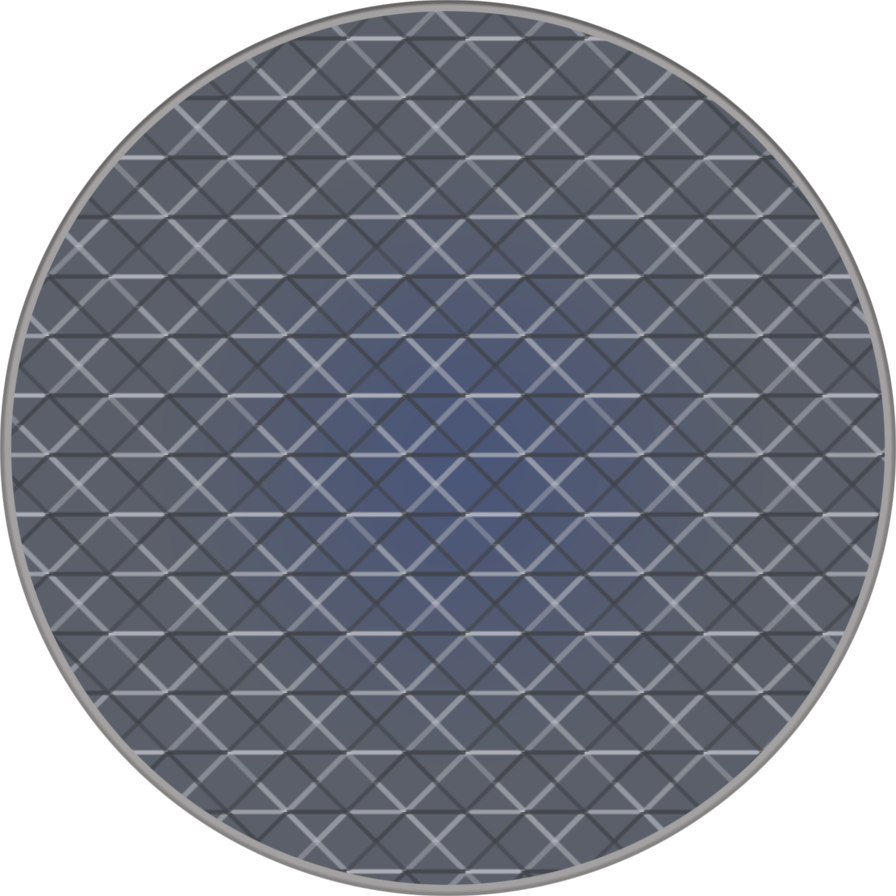
Write a Shadertoy shader that draws this pattern.

```glsl
#define PERIOD 0.1328
#define ANCHOR vec2(0.4531, 0.4922)
#define LIGHT_WIDTH 0.046
#define DARK_WIDTH 0.036
#define SOFTNESS 0.012
#define RIM_WIDTH 0.0125
#define EDGE_COLOR vec3(0.355, 0.373, 0.412)
#define GLOW_COLOR vec3(0.295, 0.340, 0.470)
#define LIGHT_COLOR vec3(0.72, 0.73, 0.76)
#define DARK_COLOR vec3(0.25, 0.26, 0.285)

// Signed offset from the nearest multiple of period
float wrap(float x, float period) {
    return x - period * round(x / period);
}

// Soft coverage of a line of the given width
float stroke(float offset, float width, float blur) {
    return 1.0 - smoothstep(-blur, blur, abs(offset) - 0.5 * width);
}

// Coverage of diagonals spaced one cell apart along the x axis
float diagonal(float x, float width, float blur) {
    return stroke(wrap(x, 1.0) * 0.70711, width, blur);
}

vec3 lattice(vec3 base, vec2 p, float pixel) {
    float blur = max(SOFTNESS, 0.75 * pixel);
    vec2 cell = fract(p);
    int quarter = min(int(cell.y * 4.0), 3);

    // Falling lines run straight; rising lines swap tone every half cell
    float falling = p.x - p.y;
    float rising = p.x + p.y + (cell.y < 0.5 ? 0.5 : 0.0);

    // Each arm between crossings has its own strength
    float fallingTone = vec4(0.66, 0.55, 0.38, 0.62)[quarter];
    float risingTone = vec4(0.60, 0.42, 0.48, 0.56)[quarter];
    float darkTone = vec4(0.78, 0.58, 0.80, 0.66)[quarter];

    // Horizontal bars alternate light and dark halves
    float rowOffset = wrap(p.y, 0.5);
    float lightHalf = smoothstep(-blur, blur, abs(wrap(p.x, 1.0) + 0.0) < 0.25
        ? -wrap(p.x, 1.0) : wrap(p.x - 0.5, 1.0));
    float barTone = mix(0.70, 0.88, step(0.25, abs(wrap(p.y, 1.0))));

    vec3 color = base;
    color = mix(color, LIGHT_COLOR, fallingTone * diagonal(falling, LIGHT_WIDTH, blur));
    color = mix(color, LIGHT_COLOR, risingTone * diagonal(rising, LIGHT_WIDTH, blur));
    color = mix(color, LIGHT_COLOR, barTone * lightHalf * stroke(rowOffset, 0.036, blur));
    color = mix(color, DARK_COLOR, darkTone * diagonal(falling - 0.5, DARK_WIDTH, blur));
    color = mix(color, DARK_COLOR, darkTone * diagonal(rising - 0.5, DARK_WIDTH, blur));
    return mix(color, DARK_COLOR, 0.85 * (1.0 - lightHalf) * stroke(rowOffset, DARK_WIDTH, blur));
}

void mainImage(out vec4 fragColor, in vec2 fragCoord) {
    float size = min(iResolution.x, iResolution.y);
    vec2 uv = (fragCoord - 0.5 * (iResolution.xy - size)) / size;
    float pixel = 1.0 / size;
    vec2 fromCenter = uv - 0.5;
    float radius = length(fromCenter);

    // Blue glow under the wire lattice
    float glow = 1.0 - smoothstep(0.0, 0.40, length(uv - vec2(0.515, 0.485)));
    vec3 base = mix(EDGE_COLOR, GLOW_COLOR, glow);
    vec2 p = (uv - ANCHOR) * vec2(1.0, -1.0) / PERIOD;
    vec3 color = lattice(base, p, pixel / PERIOD);

    // Metal rim with a darker outer edge, strongest at the top
    float depth = 0.5 - radius;
    float topShade = smoothstep(-0.2, 0.5, fromCenter.y);
    vec3 outerRim = mix(vec3(0.52, 0.51, 0.51), vec3(0.40, 0.39, 0.39), topShade);
    vec3 rim = mix(outerRim, vec3(0.64, 0.63, 0.63), smoothstep(0.002, 0.007, depth));
    color = mix(rim, color, smoothstep(-pixel, pixel, depth - RIM_WIDTH));

    // White surround
    color = mix(vec3(1.0), color, smoothstep(-pixel, pixel, depth));
    fragColor = vec4(color, 1.0);
}
```
